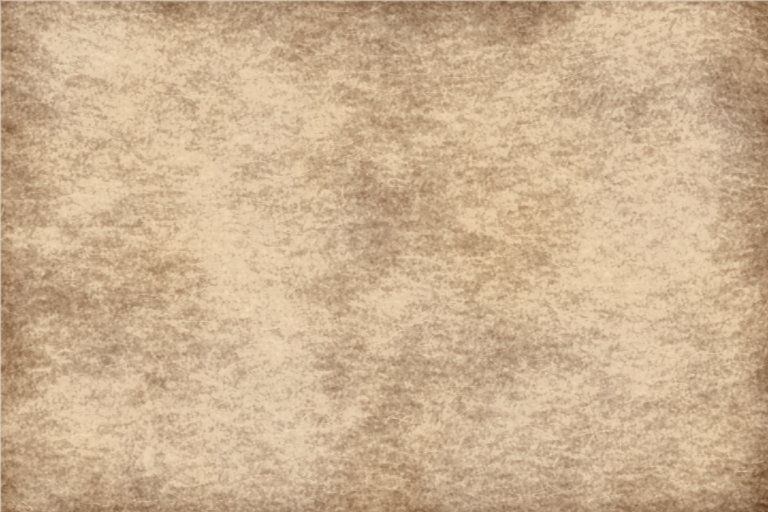
Reproduce this texture procedurally as a Shadertoy shader.

```glsl
#define DARK vec3(0.57, 0.44, 0.325)
#define LIGHT vec3(0.88, 0.78, 0.65)
#define PAPER_TONE 0.86
#define BLOTCH 1.05
#define FIBRE 0.42
#define GRAIN 0.46
#define VEIN 0.17
#define CREASE 0.16
#define EDGE_BURN 0.60
#define EDGE_WIDTH 0.062

float hash(vec2 p) {
    vec3 q = fract(vec3(p.xyx) * 0.1031);
    q += dot(q, q.yzx + 33.33);
    return fract((q.x + q.y) * q.z);
}

// Signed value noise in -0.5 .. 0.5
float noise(vec2 p) {
    vec2 i = floor(p), f = fract(p);
    f = f * f * (3.0 - 2.0 * f);
    float low = mix(hash(i), hash(i + vec2(1, 0)), f.x);
    float high = mix(hash(i + vec2(0, 1)), hash(i + vec2(1, 1)), f.x);
    return mix(low, high, f.y) - 0.5;
}

float fbm(vec2 p) {
    float sum = 0.0, amp = 0.5;
    for (int i = 0; i < 6; i++) {
        sum += amp * noise(p);
        p = mat2(1.6, 1.2, -1.2, 1.6) * p + 17.3;
        amp *= 0.56;
    }
    return sum;
}

// Thin line along the zero level of a noise field
float ridge(float field, float width) {
    return 1.0 - smoothstep(0.0, width, abs(field));
}

// Short pale wrinkles, mostly level
float veins(vec2 p) {
    float sum = 0.0;
    for (int i = 0; i < 3; i++) {
        float k = float(i);
        vec2 q = p * vec2(17.0, 32.0) * (1.0 + 0.45 * k) + 41.0 * k;
        q += 1.3 * vec2(noise(q * 0.7 + 5.0), noise(q * 0.8 + 90.0));
        float patchy = smoothstep(-0.08, 0.25, noise(q * 0.45 + 60.0));
        sum += ridge(noise(q), 0.075 + 0.02 * k) * patchy;
    }
    return sum;
}

// A few long creases: bright crest with a dark flank
float creases(vec2 p) {
    vec2 q = vec2(p.x * 1.5, p.y * 5.0) + 23.0;
    q.y += 0.5 * fbm(p * 5.0);
    float field = noise(q);
    float present = smoothstep(0.0, 0.25, noise(p * vec2(3.0, 5.0) + 70.0));
    return present * (ridge(field, 0.018) - 0.6 * ridge(field - 0.025, 0.03));
}

void mainImage(out vec4 fragColor, in vec2 fragCoord) {
    vec2 p = fragCoord / iResolution.y;
    vec2 size = vec2(iResolution.x / iResolution.y, 1.0);

    // Gentle bend of the fibre direction
    vec2 flow = p + vec2(0.0, 0.09 * noise(p * 2.3 + 8.0) + 0.02 * noise(p * 9.0));

    // Stains, fibres and grain
    float tone = PAPER_TONE;
    tone += BLOTCH * fbm(p * vec2(4.0, 5.0) + 3.0);
    tone += 0.45 * fbm(flow * vec2(12.0, 24.0) + 50.0);
    tone += FIBRE * noise(flow * vec2(48.0, 125.0));
    tone += GRAIN * noise(mat2(0.9, 0.43, -0.43, 0.9) * p * 185.0 + 11.0);
    tone += 0.22 * noise(p * vec2(240.0, 310.0) + 200.0);

    // Wrinkles
    tone += VEIN * (veins(flow) - 0.25);
    tone += CREASE * creases(flow);

    // Uneven burn along the border
    vec2 inset = min(p, size - p);
    float wobble = 1.0 + 1.1 * fbm(p * 6.0 + 120.0);
    vec2 burn = exp(-inset / (EDGE_WIDTH * vec2(1.1, 0.85) * wobble));
    tone -= EDGE_BURN * (burn.x + burn.y - 0.4 * burn.x * burn.y);

    // Soft shoulder keeps highlights warm
    tone = min(tone, 1.0) + 0.35 * max(tone - 1.0, 0.0);
    vec3 colour = mix(DARK, LIGHT, max(tone, -0.7));

    // Slight drift between ochre and pinkish stains
    colour += vec3(0.012, 0.0, -0.03) * fbm(p * 4.0 + 300.0) * 2.0;

    // Pale rim on the left and top
    float rim = min(p.x, size.y - p.y);
    colour = mix(colour, vec3(0.9, 0.86, 0.8), 0.6 * (1.0 - smoothstep(0.001, 0.004, rim)));

    fragColor = vec4(clamp(colour, 0.0, 1.0), 1.0);
}
```
